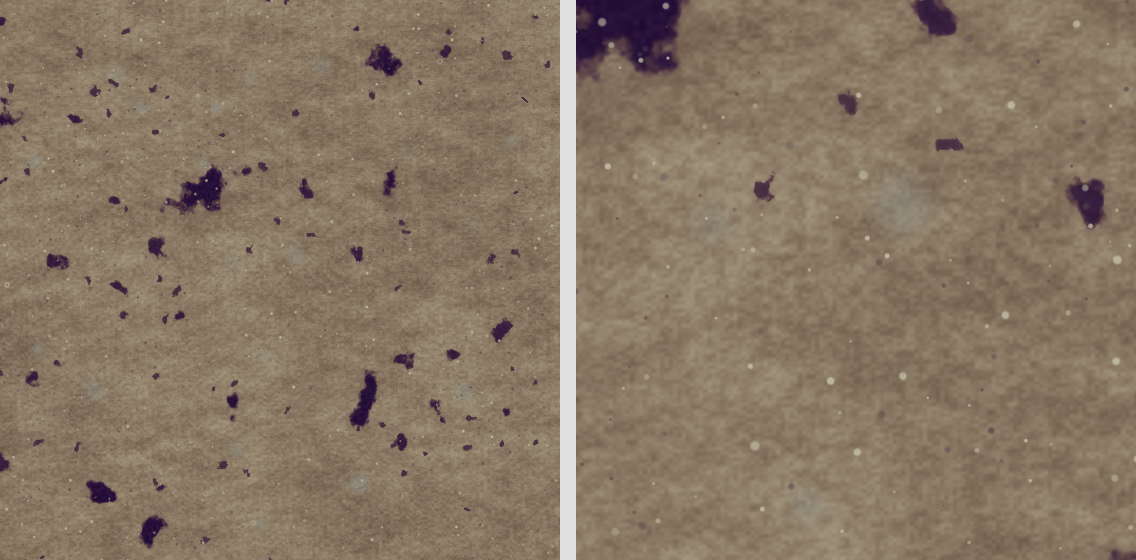
Left, the full canvas; right, a detail of the centre.
This texture is drawn by a Shadertoy shader. Its source:

```glsl
// Weathered tan surface: horizontally streaked mottling with fine grain, ragged dark
// purple stains in three sizes, faint bluish blooms and tiny pale and dark specks.
// Stains are noise-eroded ellipses scattered on jittered grids; specks are small discs.

const vec3 TAN        = vec3(0.540, 0.475, 0.390);
const vec3 TONE_RANGE = vec3(0.046, 0.052, 0.045);
const vec3 STAIN_RIM  = vec3(0.390, 0.285, 0.295);
const vec3 STAIN_DEEP = vec3(0.145, 0.060, 0.215);
const vec3 BLOOM      = vec3(0.560, 0.600, 0.590);
const vec3 PALE_SPECK = vec3(0.780, 0.760, 0.670);
const vec3 DARK_SPECK = vec3(0.330, 0.250, 0.290);
const float STREAK_TILT = 0.06;
const float RAGGEDNESS  = 1.9;
const float BLOOM_ALPHA = 0.42;

float hash(vec2 p) {
    return fract(sin(dot(p, vec2(127.1, 311.7))) * 43758.5453);
}

float noise(vec2 p) {
    vec2 i = floor(p), f = fract(p);
    f = f * f * (3.0 - 2.0 * f);
    return mix(mix(hash(i), hash(i + vec2(1, 0)), f.x),
               mix(hash(i + vec2(0, 1)), hash(i + vec2(1, 1)), f.x), f.y);
}

float fbm(vec2 p) {
    float sum = 0.0, amp = 0.533;
    for (int i = 0; i < 4; i++) {
        sum += amp * noise(p);
        p = mat2(1.6, 1.2, -1.2, 1.6) * p + 17.3;
        amp *= 0.5;
    }
    return sum;
}

// Mottled ground brightness, about -1 to 1
float groundTone(vec2 p) {
    p.y -= STREAK_TILT * p.x;
    float tone = 1.9 * (fbm(p * vec2(5.0, 8.0)) - 0.5);
    tone += 3.0 * (fbm(p * vec2(20.0, 42.0) + 31.0) - 0.5);
    tone += 1.7 * (noise(p * vec2(150.0, 210.0)) - 0.5);
    tone += 1.5 * (noise(p * vec2(390.0, 430.0) + 9.0) - 0.5);
    return tone;
}

// Stain depth field: positive inside, in units of the stain radius
float stains(vec2 p, float cells, float chance, vec2 radii, float seed) {
    vec2 bend = vec2(noise(p * cells * 5.0 + seed), noise(p * cells * 5.0 + seed + 40.0)) - 0.5;
    float erosion = RAGGEDNESS * (fbm(p * cells * 9.0 + seed) - 0.5);
    vec2 q = p + bend * 0.13 / cells;
    vec2 home = floor(q * cells);
    float field = -2.0;
    for (int y = -1; y <= 1; y++)
    for (int x = -1; x <= 1; x++) {
        vec2 id = home + vec2(x, y), key = id + seed;
        if (hash(key) > chance) continue;
        vec2 center = (id + vec2(hash(key + 3.1), hash(key + 5.7))) / cells;
        float radius = mix(radii.x, radii.y, hash(key + 8.3));
        float angle = 6.2832 * hash(key + 11.9), stretch = mix(1.0, 1.45, hash(key + 14.2));
        vec2 d = mat2(cos(angle), sin(angle), -sin(angle), cos(angle)) * (q - center);
        d *= vec2(stretch, 1.0 / stretch);
        field = max(field, 1.0 - length(d) / radius + erosion);
    }
    return field;
}

void addStain(inout vec3 color, float field, float strength, float grain) {
    color = mix(color, STAIN_RIM, 0.16 * smoothstep(-0.5, 0.1, field));
    float depth = strength * smoothstep(0.0, 0.5, field + 0.35 * grain);
    vec3 ink = mix(STAIN_RIM, STAIN_DEEP, depth) + 0.05 * grain;
    color = mix(color, ink, smoothstep(-0.04, 0.2, field));
}

// Scattered discs, or rings when hollow is 1; softness is relative to the radius
float specks(vec2 p, float cells, float chance, vec2 radii, float softness, float hollow, float seed) {
    float pixel = 0.8 / iResolution.y, cover = 0.0;
    vec2 home = floor(p * cells);
    for (int y = -1; y <= 1; y++)
    for (int x = -1; x <= 1; x++) {
        vec2 id = home + vec2(x, y), key = id + seed;
        float density = 2.0 * noise(id / cells * 7.0 + seed);
        if (hash(key) > chance * density) continue;
        vec2 center = (id + vec2(hash(key + 2.3), hash(key + 6.1))) / cells;
        float size = hash(key + 9.4);
        float radius = mix(radii.x, radii.y, size * size);
        float d = length(p - center);
        d = mix(d, abs(d - radius) + 0.7 * radius, hollow);
        float blur = max(pixel, softness * radius);
        float disc = 1.0 - smoothstep(radius - blur, radius + blur, d);
        cover = max(cover, disc * mix(0.45, 1.0, hash(key + 12.8)));
    }
    return cover;
}

void mainImage(out vec4 fragColor, in vec2 fragCoord) {
    vec2 p = fragCoord / iResolution.y;
    float grain = noise(p * 260.0 + 5.0) - 0.5;

    // Ground and soft blooms
    vec3 color = TAN + TONE_RANGE * groundTone(p);
    float bloom = specks(p, 9.0, 0.24, vec2(0.010, 0.018), 0.7, 0.0, 71.0);
    color = mix(color, BLOOM, BLOOM_ALPHA * bloom);

    // Stains from small to large
    addStain(color, stains(p, 17.0, 0.17, vec2(0.004, 0.008), 23.0), 0.45, grain);
    addStain(color, stains(p, 9.0, 0.34, vec2(0.008, 0.015), 57.0), 0.75, grain);
    addStain(color, stains(p, 5.0, 0.38, vec2(0.020, 0.042), 94.0), 1.0, grain);

    // Dust
    color = mix(color, DARK_SPECK, 0.7 * specks(p, 75.0, 0.13, vec2(0.0008, 0.0026), 0.5, 0.0, 133.0));
    color = mix(color, PALE_SPECK, 0.85 * specks(p, 62.0, 0.13, vec2(0.0007, 0.0028), 0.4, 0.0, 181.0));
    color = mix(color, PALE_SPECK, 0.6 * specks(p, 12.0, 0.06, vec2(0.003, 0.005), 0.2, 1.0, 217.0));

    fragColor = vec4(clamp(color, 0.0, 1.0), 1.0);
}
```
